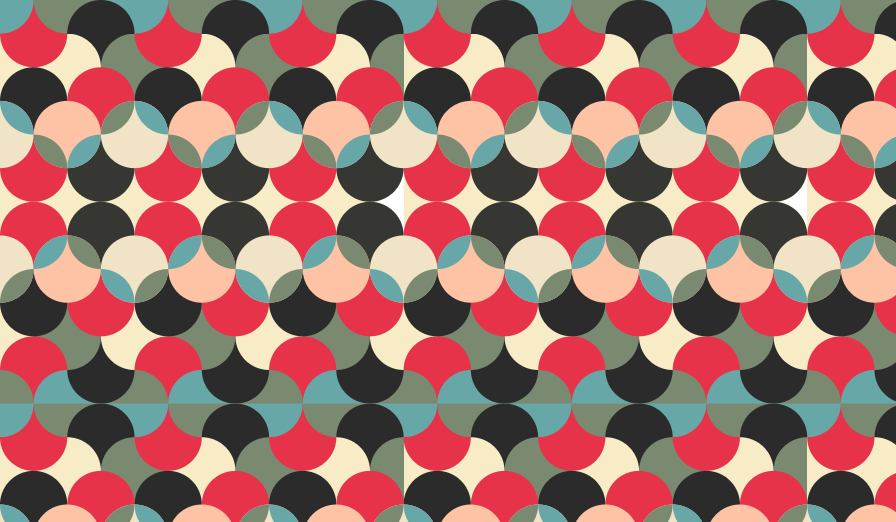
A Shadertoy shader for this pattern:

```glsl
// Interlocking rows of touching disks in a retro palette, with leaf-shaped overlaps.
// One square tile is 12 disk radii wide; its lower half mirrors the upper half
// with the two accent colours exchanged. Disks are layered by signed distance.

#define TILES_ACROSS 2.22
#define RED      vec3(0.900, 0.200, 0.290)
#define CHARCOAL vec3(0.168, 0.168, 0.168)
#define SOFT_BLACK vec3(0.210, 0.210, 0.200)
#define OLIVE    vec3(0.480, 0.540, 0.440)
#define TEAL     vec3(0.405, 0.655, 0.655)
#define CREAM    vec3(0.970, 0.925, 0.775)
#define SAND     vec3(0.945, 0.890, 0.775)
#define PEACH    vec3(0.995, 0.765, 0.645)
#define SEAM_GAP vec3(1.0)

const float TILE = 12.0;   // tile side in disk radii
const float PERIOD = 4.0;  // two disks per colour cycle

// Coverage of a unit disk repeated along x
float disk(vec2 p, vec2 center, float pixel) {
    vec2 d = p - center;
    d.x -= PERIOD * round(d.x / PERIOD);
    return clamp(0.5 + (1.0 - length(d)) / pixel, 0.0, 1.0);
}

void paint(inout vec3 color, vec3 ink, float coverage) {
    color = mix(color, ink, coverage);
}

void mainImage(out vec4 fragColor, in vec2 fragCoord) {
    // Disk-radius units, measured down from the top left
    float pixel = TILES_ACROSS * TILE / iResolution.x;
    vec2 q = vec2(fragCoord.x, iResolution.y - fragCoord.y) * pixel;
    float tileX = mod(q.x, TILE);

    // Fold each tile about its middle
    float signedY = q.y - TILE * round(q.y / TILE);
    float lower = clamp(0.5 - signedY / pixel, 0.0, 1.0);
    vec2 p = vec2(q.x, abs(signedY));
    float cycleX = mod(p.x, PERIOD);

    // Accent colours trade places in the lower half
    vec3 accentA = mix(TEAL, OLIVE, lower);
    vec3 accentB = mix(OLIVE, TEAL, lower);

    // Ground, with a pale gap beside the tile's right seam
    vec3 color = CREAM;
    paint(color, SEAM_GAP, smoothstep(11.15, 11.4, tileX) * step(5.0, p.y));

    // Scalloped outer row: the layering turns over at its centre line
    float redTop = disk(p, vec2(1.0, 1.0), pixel);
    float blackTop = disk(p, vec2(3.0, 1.0), pixel);
    if (p.y < 1.0) {
        paint(color, RED, redTop);
        paint(color, accentA, disk(p, vec2(0.0, 0.0), pixel));
        paint(color, accentB, disk(p, vec2(2.0, 0.0), pixel));
        paint(color, CHARCOAL, blackTop);
    } else {
        vec3 evenFill = mix(OLIVE, CREAM, lower);
        vec3 oddFill = mix(CREAM, OLIVE, lower);
        if (tileX < 1.0) evenFill = CREAM; // fill is cut off at the left seam
        paint(color, CHARCOAL, blackTop);
        paint(color, evenFill, disk(p, vec2(0.0, 2.0), pixel));
        paint(color, oddFill, disk(p, vec2(2.0, 2.0), pixel));
        paint(color, RED, redTop);
    }

    // Two inner rows of full disks
    float blackMid = disk(p, vec2(1.0, 3.0), pixel);
    float redMid = disk(p, vec2(3.0, 3.0), pixel);
    float redInner = disk(p, vec2(1.0, 5.0), pixel);
    float blackInner = disk(p, vec2(3.0, 5.0), pixel);
    paint(color, CHARCOAL, blackMid);
    paint(color, RED, redMid);
    paint(color, RED, redInner);
    paint(color, SOFT_BLACK, blackInner);

    // Light disks straddling those rows
    float sand = disk(p, vec2(0.0, 4.0), pixel);
    float peach = disk(p, vec2(2.0, 4.0), pixel);
    paint(color, SAND, sand);
    paint(color, PEACH, peach);

    // Leaves where light disks cross the rows beneath
    vec3 leaf = cycleX < 2.0 ? accentA : accentB;
    paint(color, leaf, sand * max(blackMid, redMid));
    leaf = cycleX < 2.0 ? accentB : accentA;
    paint(color, leaf, peach * max(redInner, blackInner));

    fragColor = vec4(color, 1.0);
}
```
